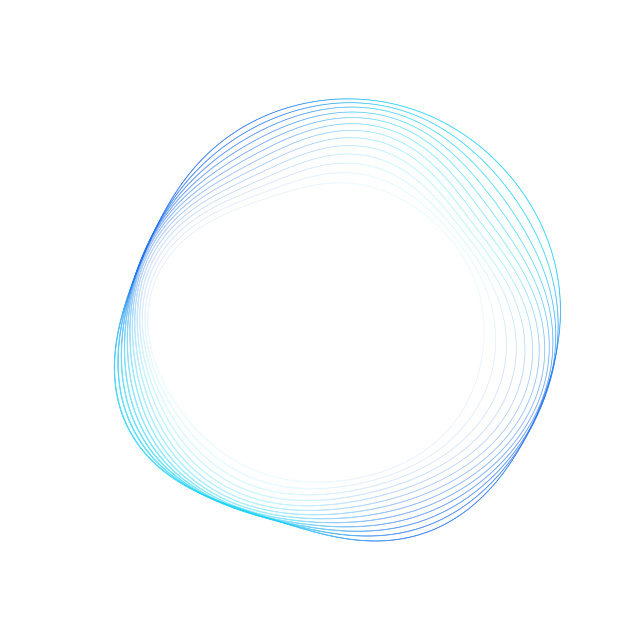
This background is drawn by a three.js fragment shader. Its source:

```glsl
varying vec2 vUv;

const float TAU = 6.2831853;
const int RING_COUNT = 13;
const vec2 CENTER = vec2(0.5208, 0.4987);

const vec3 PAPER = vec3(1.0);
const vec3 CYAN = vec3(0.10, 0.82, 0.97);
const vec3 BLUE = vec3(0.10, 0.42, 0.92);

const float LINE_HALF_WIDTH = 0.0006;
const float LINE_SOFTNESS = 0.0010;
const float OUTER_OPACITY = 0.75;
const float INNER_OPACITY = 0.08;
const float OPACITY_FALLOFF = 1.3;

// Radius harmonics of the outer, middle and inner ring
const vec3 MEAN_RADIUS = vec3(0.3444, 0.3046, 0.2458);
const vec3 COS_1 = vec3(0.0132, -0.0020, -0.0208);
const vec3 SIN_1 = vec3(-0.0031, -0.0155, -0.0197);
const vec3 COS_2 = vec3(0.0010, 0.0082, 0.0146);
const vec3 SIN_2 = vec3(0.0068, 0.0000, 0.0016);
const vec3 COS_3 = vec3(-0.0055, 0.0003, -0.0061);
const vec3 SIN_3 = vec3(-0.0085, -0.0108, 0.0003);
const vec3 COS_4 = vec3(-0.0020, 0.0023, 0.0020);
const vec3 SIN_4 = vec3(0.0090, -0.0079, -0.0030);
const vec3 COS_5 = vec3(0.0034, 0.0030, -0.0005);
const vec3 SIN_5 = vec3(-0.0008, 0.0014, 0.0022);

vec3 harmonic(vec3 cosPart, vec3 sinPart, float phase) {
  return cosPart * cos(phase) + sinPart * sin(phase);
}

// Radii of the three key rings in one direction
vec3 keyRadii(float angle) {
  return MEAN_RADIUS
    + harmonic(COS_1, SIN_1, angle)
    + harmonic(COS_2, SIN_2, 2.0 * angle)
    + harmonic(COS_3, SIN_3, 3.0 * angle)
    + harmonic(COS_4, SIN_4, 4.0 * angle)
    + harmonic(COS_5, SIN_5, 5.0 * angle);
}

// Quadratic weights through the keys at t = 0, 0.5 and 1
vec3 keyWeights(float t) {
  return vec3(
    (1.0 - t) * (1.0 - 2.0 * t),
    4.0 * t * (1.0 - t),
    t * (2.0 * t - 1.0)
  );
}

float lineMask(float dist, float halfWidth) {
  return 1.0 - smoothstep(halfWidth - 0.5 * LINE_SOFTNESS,
                          halfWidth + LINE_SOFTNESS, dist);
}

void main() {
  vec2 offset = vUv - CENTER;
  float radius = length(offset);
  float angle = atan(offset.y, offset.x);
  vec3 radii = keyRadii(angle);

  // Cyan and blue alternate around the rings
  float cyanAmount = smoothstep(-0.75, 0.75, sin(2.0 * angle));
  vec3 ink = mix(BLUE, CYAN, cyanAmount);

  // Lines swell toward the lower left
  float swell = max(0.0, cos(angle - 0.6 * TAU));
  float halfWidth = LINE_HALF_WIDTH * (1.0 + 0.6 * swell);

  // Faint inner rings first, strong outer rings on top
  vec3 color = PAPER;
  for (int i = 0; i < RING_COUNT; i++) {
    float t = 1.0 - float(i) / float(RING_COUNT - 1);
    float ringRadius = dot(radii, keyWeights(t));
    float opacity = mix(INNER_OPACITY, OUTER_OPACITY,
                        pow(1.0 - t, OPACITY_FALLOFF));
    float mask = lineMask(abs(radius - ringRadius), halfWidth);
    color = mix(color, ink, opacity * mask);
  }

  gl_FragColor = vec4(color, 1.0);
}
```
